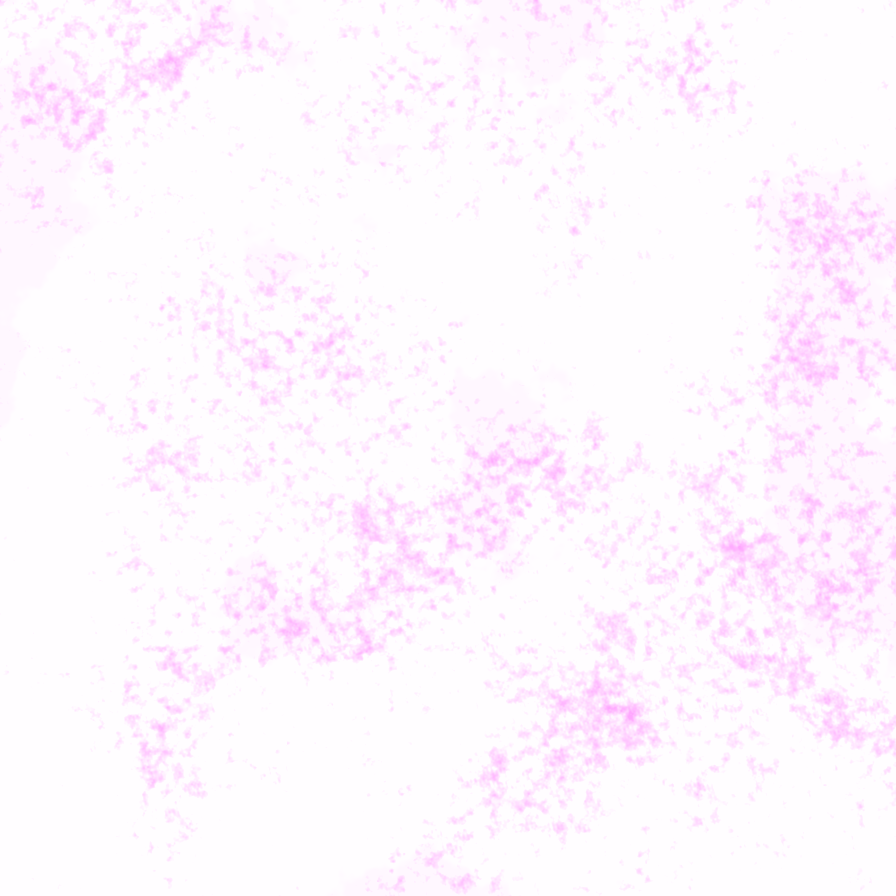
Write a Shadertoy shader that draws this texture.

```glsl
// Pale magenta weathering on white: ragged, flat washes under clustered specks.
// Layered value noise shapes the washes and clusters; a fine noise, raised
// inside the clusters, is cut by a threshold to leave the specks.

const vec3 PAPER = vec3(1.0, 0.994, 1.0);
const vec3 INK = vec3(1.0, 0.0, 1.0);

const float CLUSTER_SCALE = 7.0;     // cells across the canvas
const float WASH_SCALE = 5.0;
const float GRAIN_SCALE = 105.0;

const float WASH_LEVEL = 0.56;       // higher leaves less wash
const float WASH_EDGE = 0.018;
const float WASH_INK = 0.026;
const float WASH_OWN_SHAPE = 0.6;    // 0 follows the clusters exactly

const float CLUSTER_PULL = 1.1;      // how strongly specks gather
const float SPECK_LEVEL = 0.12;
const float SPECK_INK = 0.58;
const float MAX_INK = 0.34;

const mat2 OCTAVE_TURN = mat2(0.8, 0.6, -0.6, 0.8);

float hash(vec2 p) {
    return fract(sin(dot(p, vec2(127.1, 311.7))) * 43758.5453);
}

float valueNoise(vec2 p) {
    vec2 cell = floor(p);
    vec2 f = fract(p);
    f = f * f * (3.0 - 2.0 * f);
    float low = mix(hash(cell), hash(cell + vec2(1.0, 0.0)), f.x);
    float high = mix(hash(cell + vec2(0.0, 1.0)), hash(cell + 1.0), f.x);
    return mix(low, high, f.y);
}

// Normalised sum of turned octaves, centred on 0.5
float fbm(vec2 p, int octaves, float gain) {
    float sum = 0.0;
    float total = 0.0;
    float weight = 1.0;
    for (int i = 0; i < octaves; i++) {
        sum += weight * valueNoise(p);
        total += weight;
        weight *= gain;
        p = OCTAVE_TURN * p * 2.03 + 17.3;
    }
    return sum / total;
}

void mainImage(out vec4 fragColor, in vec2 fragCoord) {
    vec2 uv = fragCoord / iResolution.y;

    // Broad fields
    float cluster = fbm(uv * CLUSTER_SCALE + 3.7, 5, 0.55);
    float ownShape = fbm(uv * WASH_SCALE + 41.2, 6, 0.55);

    // Flat wash with a ragged edge
    float washField = mix(cluster, ownShape, WASH_OWN_SHAPE);
    float wash = smoothstep(WASH_LEVEL - WASH_EDGE, WASH_LEVEL + WASH_EDGE, washField);

    // Specks, denser and darker inside clusters
    float grain = fbm(uv * GRAIN_SCALE + 9.1, 3, 0.6);
    float speckField = (grain - 0.5) + CLUSTER_PULL * (cluster - 0.5);
    float speck = max(speckField - SPECK_LEVEL, 0.0);

    float ink = min(WASH_INK * wash + SPECK_INK * speck, MAX_INK);
    fragColor = vec4(mix(PAPER, INK, ink), 1.0);
}
```
